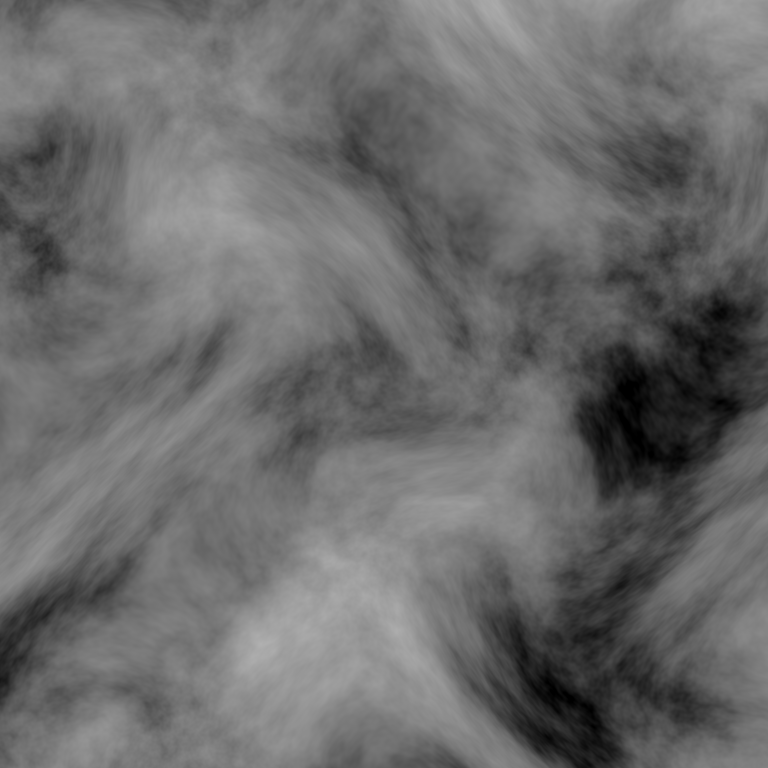
A three.js fragment shader for this texture:

```glsl
// Grey, smoky clouds: soft light billows, ragged dark hollows and a fine grain.
varying vec2 vUv;

const float MID_GREY = 0.463;       // median tone
const float CONTRAST = 0.095;       // tone change per unit of density
const float HOLLOW_DEPTH = 0.018;   // extra darkening of the deepest hollows
const int OCTAVES = 7;
const float BASE_FREQUENCY = 2.6;   // largest billows across the canvas
const float ROUGHNESS = 0.62;       // amplitude ratio of successive octaves
const float NOISE_GAIN = 3.3;       // brings the noise sum to about unit spread
const float WARP = 0.07;            // bending of the billows
const float TROUGH_GAIN = 0.45;     // strength of the broad dark diagonal
const float TROUGH_FREQUENCY = 6.0;
const vec2 TROUGH_CENTER = vec2(0.5, 0.475);
const vec2 TROUGH_NORMAL = vec2(0.48, 0.88);
const vec2 SEED = vec2(17.3, 41.7);
const float TAU = 6.2831853;

float hash(vec2 cell) {
  vec3 q = fract(vec3(cell.xyx) * 0.1031);
  q += dot(q, q.yzx + 33.33);
  return fract((q.x + q.y) * q.z);
}

// Ramp in a random direction, zero at the cell corner.
float cornerRamp(vec2 cell, vec2 offset) {
  float angle = TAU * hash(cell);
  return dot(vec2(cos(angle), sin(angle)), offset);
}

float gradientNoise(vec2 p) {
  vec2 cell = floor(p);
  vec2 f = fract(p);
  vec2 fade = f * f * f * (f * (f * 6.0 - 15.0) + 10.0);
  vec2 right = vec2(1.0, 0.0);
  vec2 up = vec2(0.0, 1.0);
  float low = mix(cornerRamp(cell, f), cornerRamp(cell + right, f - right), fade.x);
  float high = mix(cornerRamp(cell + up, f - up), cornerRamp(cell + 1.0, f - 1.0), fade.x);
  return mix(low, high, fade.y);
}

// Layered sines that bend straight paths into drifting ones.
vec2 drift(vec2 p) {
  vec2 bend = sin(p.yx * 7.0 + vec2(0.6, 2.1));
  bend += 0.5 * sin(p.yx * 15.0 + 2.0 * bend.yx + vec2(4.0, 1.3));
  return WARP * bend;
}

// Octave sum whose fine layers are stronger in dark areas than in light ones.
float billows(vec2 p) {
  mat2 turnAndDouble = mat2(1.6, 1.2, -1.2, 1.6);
  float total = 0.0;
  float amplitude = NOISE_GAIN;
  p = p * BASE_FREQUENCY + SEED;
  for (int i = 0; i < OCTAVES; i++) {
    float raggedness = mix(1.2, 0.8, smoothstep(-1.0, 1.0, total));
    total += amplitude * raggedness * gradientNoise(p);
    amplitude *= ROUGHNESS;
    p = turnAndDouble * p + SEED;
  }
  return total;
}

void main() {
  vec2 p = vUv + drift(vUv);

  // Broad dark diagonal between two lighter banks.
  float across = dot(p - TROUGH_CENTER, TROUGH_NORMAL);
  float trough = -TROUGH_GAIN * cos(across * TROUGH_FREQUENCY);

  float density = billows(p) + trough;

  // Tone curve with a long dark tail.
  float hollow = min(density, 0.0);
  float grey = MID_GREY + CONTRAST * density - HOLLOW_DEPTH * hollow * hollow;
  gl_FragColor = vec4(vec3(clamp(grey, 0.0, 1.0)), 1.0);
}
```
